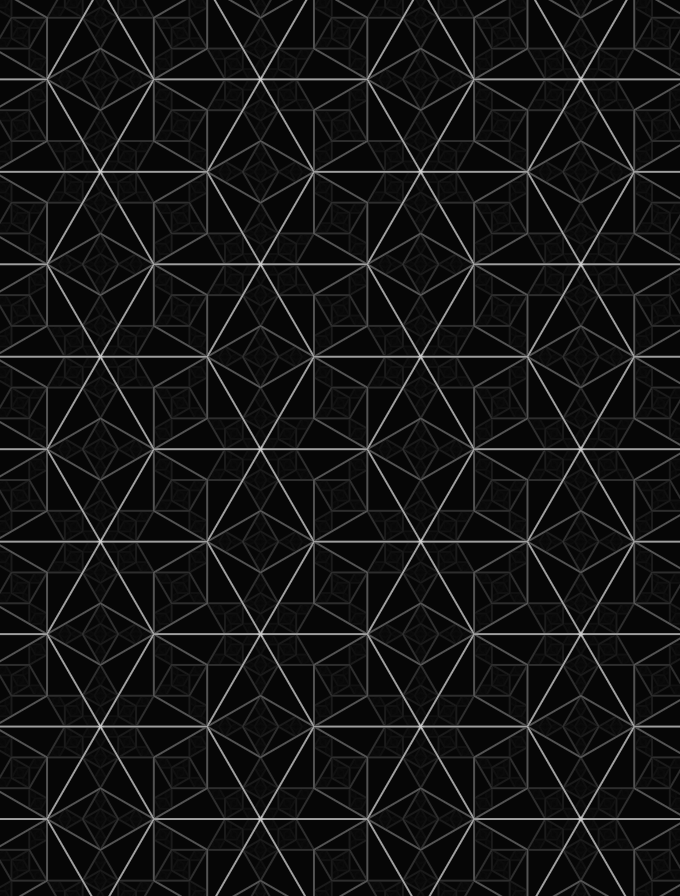
Write a WebGL 1 fragment shader that draws this pattern.

```glsl
precision highp float;

uniform vec2 u_resolution;

// Signed distance to a 60 degree rhomb with its long axis on x
float rhomb(vec2 p, float side) {
  return dot(abs(p), vec2(0.5, 0.8660254)) - 0.4330127 * side;
}

// Thin line whose brightness falls with the size of its rhomb
float stroke(float dist, float size, float pixel) {
  float cover = clamp(0.5 + (0.0092 - abs(dist)) / pixel, 0.0, 1.0);
  return cover * 0.6 * pow(size, 1.25);
}

// Offset from the nearest six-armed hub, for rhombs of side 1
vec2 hubOffset(vec2 p) {
  vec2 period = vec2(3.0, 1.7320508);
  vec2 a = mod(p + 0.5 * period, period) - 0.5 * period;
  vec2 b = mod(p, period) - 0.5 * period;
  return dot(a, a) < dot(b, b) ? a : b;
}

// Six sectors around a hub folded into one rhomb centred on the origin
vec2 foldToRhomb(vec2 p) {
  float angle = mod(atan(p.y, p.x), 1.0471976) - 0.5235988;
  return length(p) * vec2(cos(angle), sin(angle)) - vec2(0.8660254, 0.0);
}

// Each rhomb holds a turned rhomb in its middle and one in each sharp corner
float nestedRhombs(vec2 p, float pixel) {
  float size = 1.0;
  float light = stroke(rhomb(p, 1.0), size, pixel);
  for (int i = 0; i < 6; i++) {
    p = abs(p);
    vec2 tip = p - vec2(0.5773503, 0.0);
    float inner = rhomb(p.yx, 0.5773503);
    float corner = rhomb(tip, 0.3333333);
    light = max(light, stroke(inner * size, size * 0.5773503, pixel));
    light = max(light, stroke(corner * size, size / 3.0, pixel));
    if (inner < 0.0) {
      p = p.yx * 1.7320508;
      size *= 0.5773503;
    } else if (corner < 0.0) {
      p = tip * 3.0;
      size /= 3.0;
    } else {
      break;
    }
  }
  return light;
}

void main() {
  float side = 0.157;
  vec2 uv = gl_FragCoord.xy / u_resolution.x;
  float pixel = 1.0 / (u_resolution.x * side);
  vec2 hub = hubOffset((uv - vec2(0.3832, 0.1132)) / side);

  float light = nestedRhombs(foldToRhomb(hub), pixel);
  // Lines gather to a brighter point at each hub
  light += 0.2 * (1.0 - smoothstep(0.0, 0.045, length(hub)));

  gl_FragColor = vec4(vec3(0.025 + light), 1.0);
}
```
